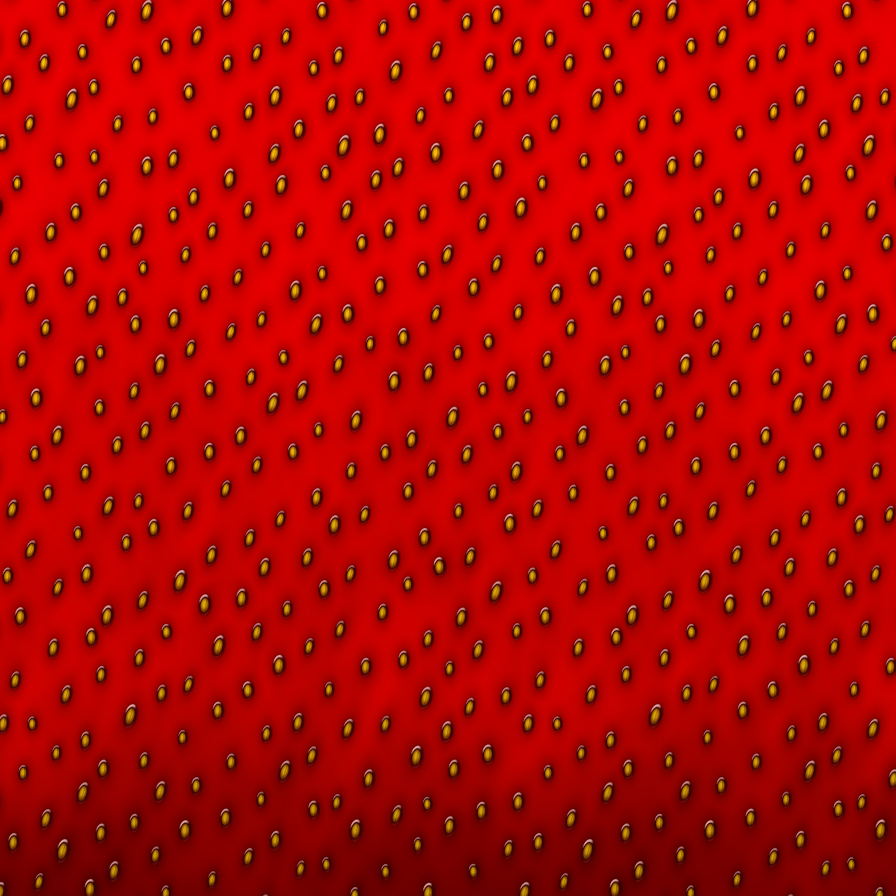
Give the GLSL for this texture, as a three.js fragment shader.

```glsl
// Strawberry skin: glossy red flesh dotted with tilted golden seeds in dark dimples.
// Seeds sit on a jittered oblique lattice that repeats across every PERIOD;
// the flesh is a vertical gradient broken up by soft slanted noise.

varying vec2 vUv;

const float PERIOD = 0.586;          // width after which the skin repeats
const float WRAP_ROWS = 6.0;         // lattice steps in one period: 12 A + 6 B
const vec2 STEP_A = vec2(0.037, 0.0225);
const vec2 STEP_B = vec2(PERIOD / WRAP_ROWS - 2.0 * STEP_A.x, -2.0 * STEP_A.y);
const float JITTER = 0.40;
const vec2 SEED_RADII = vec2(0.0043, 0.0076);
const float SIZE_VARIATION = 0.28;
const float TILT = 0.16;
const float TILT_VARIATION = 0.30;
const float DIMPLE_DEPTH = 0.36;

const vec3 FLESH_BRIGHT = vec3(0.90, 0.00, 0.00);
const vec3 FLESH_MID = vec3(0.77, 0.005, 0.00);
const vec3 FLESH_DEEP = vec3(0.43, 0.00, 0.00);
const vec3 RIM_DARK = vec3(0.20, 0.015, 0.015);
const vec3 SEED_BROWN = vec3(0.56, 0.25, 0.01);
const vec3 SEED_GOLD = vec3(0.96, 0.73, 0.04);
const vec3 GLINT = vec3(0.95, 0.72, 0.70);

vec2 hash2(vec2 p) {
  vec3 h = fract(vec3(p.xyx) * vec3(0.1031, 0.1030, 0.0973));
  h += dot(h, h.yzx + 33.33);
  return fract((h.xx + h.yz) * h.zy);
}

// Value noise whose columns wrap after the given count.
float noise(vec2 p, float columns) {
  vec2 i = floor(p);
  vec2 f = fract(p);
  f = f * f * (3.0 - 2.0 * f);
  float x0 = mod(i.x, columns);
  float x1 = mod(i.x + 1.0, columns);
  float low = mix(hash2(vec2(x0, i.y)).x, hash2(vec2(x1, i.y)).x, f.x);
  float high = mix(hash2(vec2(x0, i.y + 1.0)).x, hash2(vec2(x1, i.y + 1.0)).x, f.x);
  return mix(low, high, f.y);
}

vec2 toLattice(vec2 p) {
  float det = STEP_A.x * STEP_B.y - STEP_A.y * STEP_B.x;
  return vec2(p.x * STEP_B.y - p.y * STEP_B.x, STEP_A.x * p.y - STEP_A.y * p.x) / det;
}

vec2 rotate(vec2 p, float angle) {
  float c = cos(angle);
  float s = sin(angle);
  return vec2(c * p.x - s * p.y, s * p.x + c * p.y);
}

vec3 fleshColor(vec2 p) {
  float u = p.x / PERIOD;
  float broad = noise(vec2(u * 4.0, p.y * 5.0) + 7.0, 4.0) - 0.5;
  float streak = noise(vec2(u * 22.0 - p.y * 18.0, p.y * 14.0 + u), 22.0) - 0.5;
  float fine = noise(vec2(u * 64.0, p.y * 60.0), 64.0) - 0.5;
  float y = p.y + 0.10 * broad;
  vec3 color = mix(FLESH_DEEP, FLESH_MID, smoothstep(-0.04, 0.24, y));
  color = mix(color, FLESH_BRIGHT, smoothstep(0.28, 0.85, y));
  float streakAmount = mix(0.13, 0.05, smoothstep(0.1, 0.7, p.y));
  return color * (1.0 + streakAmount * streak + 0.03 * fine);
}

void main() {
  vec2 p = vUv;
  vec2 cell = floor(toLattice(p) + 0.5);
  float nearest = 100.0;
  float dimple = 0.0;
  vec2 seedPos = vec2(0.0);
  vec2 seedRandom = vec2(0.0);

  // Find the closest seed and gather the soft dimples around all of them.
  for (int j = -1; j <= 1; j++) {
    for (int i = -1; i <= 1; i++) {
      vec2 id = cell + vec2(float(i), float(j));
      vec2 key = id - floor(id.y / WRAP_ROWS) * vec2(2.0, 1.0) * WRAP_ROWS + 50.0;
      vec2 place = id + JITTER * (hash2(key) - 0.5);
      vec2 random = hash2(key + 91.7);
      vec2 d = p - STEP_A * place.x - STEP_B * place.y;
      d = rotate(d, TILT + TILT_VARIATION * (random.x - 0.5));
      float size = 1.0 + SIZE_VARIATION * (random.y - 0.5);
      vec2 q = d / (SEED_RADII * size * vec2(1.0, 0.9 + 0.25 * random.x));
      float r = length(q);
      vec2 halo = (q - vec2(0.15, 0.1)) * vec2(0.42, 0.46);
      dimple = max(dimple, exp(-dot(halo, halo)));
      if (r < nearest) {
        nearest = r;
        seedPos = q;
        seedRandom = random;
      }
    }
  }

  vec3 color = fleshColor(p) * (1.0 - DIMPLE_DEPTH * dimple);

  // Dark socket, heavier to the lower right.
  float socket = length((seedPos - vec2(0.10, 0.02)) * vec2(0.93, 1.0));
  color = mix(color, RIM_DARK, 0.88 * (1.0 - smoothstep(1.05, 1.75, socket)));

  // Golden kernel with a lit heart and a thin brown groove.
  float heart = length(seedPos - vec2(-0.05, 0.12));
  vec3 kernel = mix(SEED_GOLD, SEED_BROWN, smoothstep(0.25, 1.0, heart));
  float groove = 1.0 - smoothstep(0.05, 0.25, abs(seedPos.x - 0.42 + 0.3 * seedRandom.x));
  kernel *= (1.0 - 0.18 * groove) * mix(0.82, 1.05, p.y);
  color = mix(color, kernel, 1.0 - smoothstep(0.78, 1.08, nearest));

  // Pale crescent on the upper left of the rim, and a weak reflection below.
  float arc = 1.0 - smoothstep(0.04, 0.26, abs(nearest - 1.27));
  float facing = dot(seedPos, normalize(vec2(-0.45, 1.0))) / max(nearest, 0.01);
  color = mix(color, GLINT, arc * smoothstep(0.45, 0.95, facing) * (0.5 + 0.4 * seedRandom.y));
  color += vec3(0.16, 0.03, 0.02) * arc * smoothstep(0.6, 1.0, -facing);

  gl_FragColor = vec4(color, 1.0);
}
```
